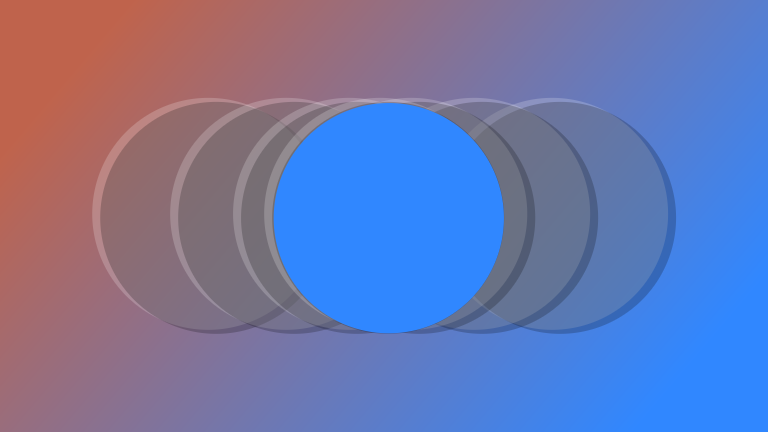
Give the GLSL for this background, as a Shadertoy shader.

```glsl
// Coverage of a disc with a one-pixel soft edge
float disc(vec2 p, vec2 center, float radius) {
    return clamp(0.5 - (length(p - center) - radius) * iResolution.y, 0.0, 1.0);
}

// Translucent disc: a white layer, then a shifted black layer
vec3 glassDisc(vec3 color, vec2 p, vec2 center) {
    color = mix(color, vec3(1.0), 0.20 * disc(p, center, 0.2685));
    return mix(color, vec3(0.0), 0.21 * disc(p, center + vec2(0.0185, -0.0093), 0.2685));
}

void mainImage(out vec4 fragColor, in vec2 fragCoord) {
    vec2 p = fragCoord / iResolution.y;
    p.x += 0.5 * (16.0 / 9.0 - iResolution.x / iResolution.y);

    vec3 rust = vec3(0.75, 0.39, 0.30);
    vec3 blue = vec3(0.19, 0.53, 1.0);

    // Diagonal backdrop with flat corners
    float blend = (p.x + 0.85 * (1.0 - p.y) - 0.3125) / 2.0;
    vec3 color = mix(rust, blue, clamp(blend, 0.0, 1.0));

    // Mirrored pairs of glass discs, from the outside in
    vec2 middle = vec2(0.880, 0.505);
    vec3 spread = vec3(0.398, 0.2176, 0.072);
    for (int i = 0; i < 3; i++) {
        vec2 shift = vec2(spread[i], 0.0);
        color = glassDisc(color, p, middle - shift);
        color = glassDisc(color, p, middle + shift);
    }
    color = glassDisc(color, p, middle);

    // Solid disc in front
    color = mix(color, blue, disc(p, vec2(0.900, 0.495), 0.2665));

    fragColor = vec4(color, 1.0);
}
```
